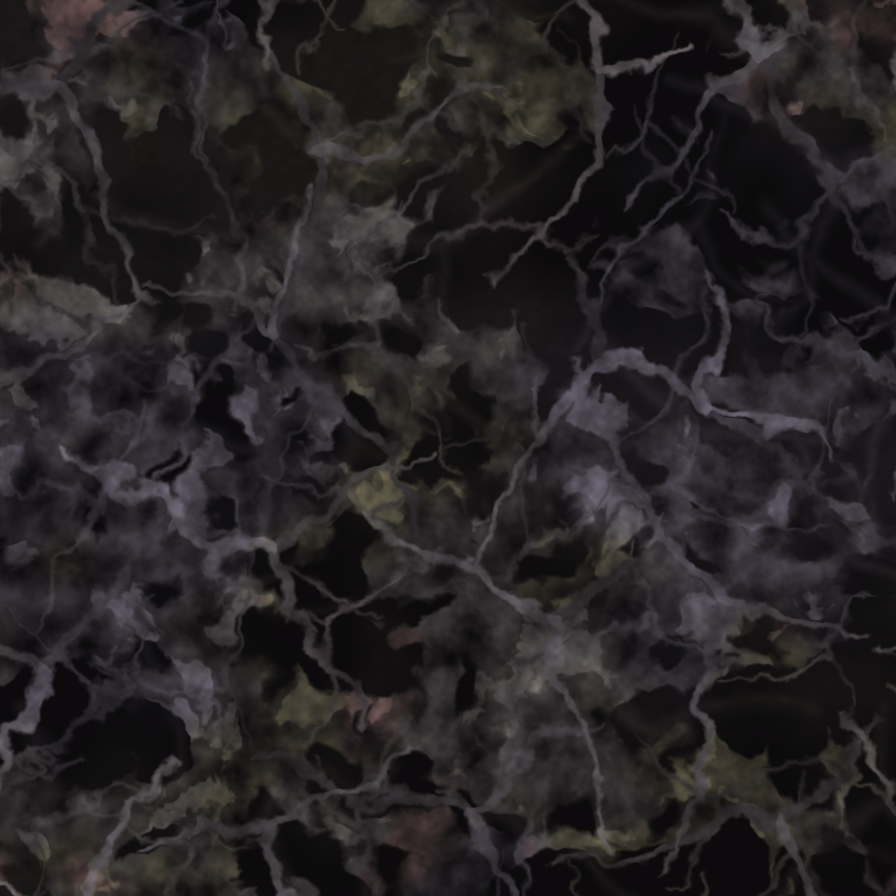
A Shadertoy shader for this texture:

```glsl
// A dark thicket of lichen-crusted twigs. Branching arms radiate from hubs
// scattered on jittered grids, over a mossy mass with black gaps between
// cellular webs. Layered noise roughens the edges and tints the crust.

#define TWIG_WIDTH 0.0078    // half width of the nearest twigs
#define EDGE_SOFT 0.0035     // softness of twig edges
#define TWIG_TONE 0.31       // brightness of pale bark
#define MOSS_TONE 0.155      // mean brightness of the moss
#define MOSS_COVER 0.13      // raises the share of moss over gaps
#define FLECK_TONE 0.12      // extra light on lichen flecks
#define WEB_SCALE 12.0       // cells of the moss web across the canvas
#define GRAIN 0.22           // strength of the fine mottling
#define GAP_COLOR vec3(0.047, 0.041, 0.047)

float hash(vec2 p) {
    vec3 h = fract(vec3(p.xyx) * 0.1031);
    h += dot(h, h.yzx + 33.33);
    return fract((h.x + h.y) * h.z);
}

vec2 hash2(vec2 p) {
    return vec2(hash(p), hash(p + 57.7));
}

float noise(vec2 p) {
    vec2 i = floor(p), f = fract(p);
    f = f * f * (3.0 - 2.0 * f);
    float low = mix(hash(i), hash(i + vec2(1, 0)), f.x);
    float high = mix(hash(i + vec2(0, 1)), hash(i + vec2(1, 1)), f.x);
    return mix(low, high, f.y);
}

float fbm(vec2 p) {
    float sum = 0.0, amp = 0.533;
    for (int i = 0; i < 4; i++) {
        sum += amp * noise(p);
        p = mat2(1.6, 1.2, -1.2, 1.6) * p + 11.3;
        amp *= 0.5;
    }
    return sum;
}

vec2 warp(vec2 p) {
    return vec2(fbm(p), fbm(p + 41.7)) - 0.5;
}

// Cellular noise: near zero on the web, growing into each hole
float web(vec2 p) {
    vec2 id = floor(p);
    float first = 9.0, second = 9.0;
    for (int j = -1; j <= 1; j++)
    for (int i = -1; i <= 1; i++) {
        vec2 cell = id + vec2(i, j);
        float d = length(cell + hash2(cell) - p);
        second = min(second, max(first, d));
        first = min(first, d);
    }
    return second - first;
}

// Bent, tapering arms around hubs: x is coverage, y is coverage times light
vec2 twigs(vec2 p, float scale, float width, float soft, float seed) {
    vec2 q = p * scale, id = floor(q), best = vec2(0);
    for (int j = -1; j <= 1; j++)
    for (int i = -1; i <= 1; i++) {
        vec2 cell = id + vec2(i, j), key = cell + seed;
        vec2 toHub = q - cell - 0.2 - 0.6 * hash2(key);
        float turn = 6.283 * hash(key + 3.1);
        for (int k = 0; k < 3; k++) {
            vec2 rnd = hash2(key + 7.3 * float(k + 1));
            float angle = turn + 2.1 * float(k) + 1.3 * (rnd.x - 0.5);
            vec2 dir = vec2(cos(angle), sin(angle));
            float along = dot(toHub, dir);
            float across = dot(toHub, vec2(-dir.y, dir.x));
            float len = mix(0.35, 1.0, rnd.y);
            float t = clamp(along / len, 0.0, 1.0);
            across += (fract(rnd.x * 17.0) - 0.5) * 0.7 * t * t * len;
            across += 0.035 * t * sin(9.0 * along + 20.0 * rnd.y);
            float dist = length(vec2(along - t * len, across)) / scale;
            dist -= width * (1.0 - 0.55 * t);
            float cover = 1.0 - smoothstep(-soft, soft, dist);
            best = max(best, cover * vec2(1.0, mix(0.5, 1.05, fract(rnd.x * 5.0))));
        }
    }
    return best;
}

void mainImage(out vec4 fragColor, in vec2 fragCoord) {
    vec2 p = fragCoord / iResolution.y;
    vec2 bent = p + 0.09 * warp(p * 6.0);
    vec2 rough = bent + 0.034 * warp(p * 32.0);
    float crust = fbm(p * 30.0 + 5.0);
    float grain = noise(p * 95.0) + noise(p * 150.0 + 9.0) - 1.0;

    // Deep gaps with haze and blurred distant twigs
    float tone = 0.048 * smoothstep(0.42, 0.72, fbm(p * 4.0 + 20.0));
    vec2 far = twigs(bent, 4.5, 0.009, 0.009, 90.0);
    tone += 0.055 * far.y;

    // Moss mass, densest left of the middle, torn open by web holes
    float density = MOSS_COVER - 0.3 * length(p - vec2(0.38, 0.48));
    float body = fbm(rough * vec2(8.0, 10.0) + 3.0) - 0.5 + density;
    body -= 0.3 * (web(rough * WEB_SCALE) - 0.3);
    float moss = smoothstep(-0.03, 0.05, body);
    float mossTone = MOSS_TONE + 0.3 * (crust - 0.5);
    mossTone *= 0.7 + 0.6 * fbm(p * 5.0 + 8.0);
    float fleck = smoothstep(0.58, 0.69, fbm(rough * 23.0 + 60.0));
    tone = mix(tone, mossTone - 0.045 + FLECK_TONE * fleck, moss);

    // Fine twigs, then the nearest pale ones
    float bark = TWIG_TONE * (0.85 + 1.1 * (crust - 0.5));
    vec2 fine = twigs(rough, 6.0, TWIG_WIDTH * 0.55, EDGE_SOFT, 17.0);
    tone = mix(tone, max(tone, 0.0) + 0.05, fine.x * 0.3);
    tone = tone * (1.0 - 0.75 * fine.x) + 0.6 * fine.y * bark;
    vec2 near = twigs(rough + 0.13, 3.4, TWIG_WIDTH, EDGE_SOFT, 43.0);
    tone = tone * (1.0 - near.x) + near.y * bark;
    tone = max(tone * (1.0 + GRAIN * grain), 0.0);

    // Patches of olive, rust and lilac over warm grey
    vec3 tint = vec3(1.03, 0.99, 0.96);
    float wood = max(near.x, 0.6 * fine.x);
    float olive = smoothstep(0.48, 0.66, fbm(p * 6.0 + 31.0));
    float rust = smoothstep(0.53, 0.68, fbm(p * 7.0 + 72.0));
    float lilac = smoothstep(0.5, 0.66, fbm(p * 4.0 + 13.0));
    tint = mix(tint, vec3(1.08, 1.02, 0.76), olive * (1.0 - 0.5 * wood));
    tint = mix(tint, vec3(1.2, 0.91, 0.88), rust * (1.0 - 0.7 * wood));
    tint = mix(tint, vec3(1.01, 0.97, 1.1), max(lilac, 0.5 * wood));
    fragColor = vec4(GAP_COLOR + tone * tint, 1.0);
}
```
